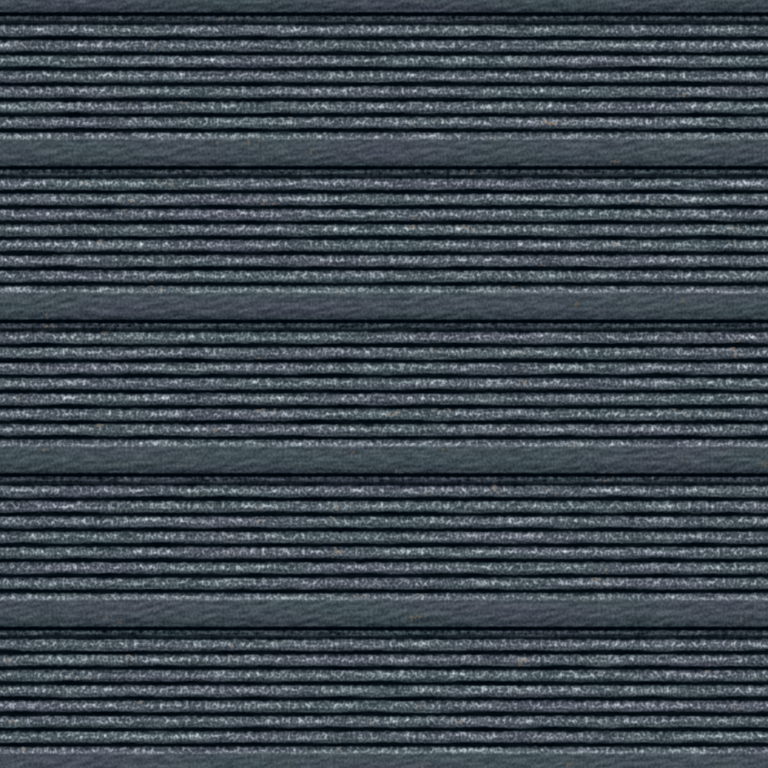
A Shadertoy shader for this texture:

```glsl
// Weathered slate-blue decking: five grooved boards, each with a flat lower lip and a dark joint.

const float BOARDS = 5.0;          // repeats down the canvas
const float RIBS = 10.0;           // rib pitches per board, the lip spans the last two
const float JOINT_OFFSET = 0.0185; // first joint, measured from the top edge
const float JOINT_HALF = 0.13;     // widths below are in rib pitches
const float GROOVE_CENTRE = 0.56;
const float GROOVE_HALF = 0.135;
const float CREST_CENTRE = 0.02;
const float CREST_HALF = 0.19;
const float LIP_START = 7.95;
const float EDGE_SOFTNESS = 0.10;
const float WOBBLE = 0.06;

const float JOINT_TONE = 0.02;
const float GROOVE_TONE = 0.04;
const float RIB_TONE = 0.275;
const float LIP_TONE = 0.305;
const float CREST_GAIN = 0.115;
const float SPARKLE_GAIN = 0.20;
const vec3 COOL_CAST = vec3(-0.038, 0.0, 0.032);
const vec3 VIOLET_SHIFT = vec3(0.014, -0.008, 0.008);
const vec3 RUST = vec3(0.48, 0.40, 0.32);

vec2 gradientAt(vec2 cell, vec2 period) {
    vec3 q = fract(mod(cell, period).xyx * vec3(0.1031, 0.1030, 0.0973));
    q += dot(q, q.yzx + 33.33);
    float angle = 6.2832 * fract((q.x + q.y) * q.z);
    return vec2(cos(angle), sin(angle));
}

// Gradient noise, about -1 to 1, that wraps at the canvas edges for whole frequencies.
float noise(vec2 uv, vec2 freq) {
    vec2 p = uv * freq;
    vec2 i = floor(p), f = p - i;
    vec2 s = f * f * f * (f * (f * 6.0 - 15.0) + 10.0);
    vec2 e = vec2(0.0, 1.0);
    float a = dot(gradientAt(i, freq), f);
    float b = dot(gradientAt(i + e.yx, freq), f - e.yx);
    float c = dot(gradientAt(i + e.xy, freq), f - e.xy);
    float d = dot(gradientAt(i + e.yy, freq), f - e.yy);
    return 1.5 * mix(mix(a, b, s.x), mix(c, d, s.x), s.y);
}

// Soft stripe around zero distance.
float stripe(float dist, float halfWidth, float soft) {
    return 1.0 - smoothstep(halfWidth - soft, halfWidth + soft, abs(dist));
}

// Signed distance to the nearest line of a unit-spaced set.
float repeatDist(float x, float centre) {
    return fract(x - centre + 0.5) - 0.5;
}

void mainImage(out vec4 fragColor, in vec2 fragCoord) {
    vec2 uv = fragCoord / iResolution.xy;
    uv.y = 1.0 - uv.y;
    float soft = max(EDGE_SOFTNESS, 0.5 * BOARDS * RIBS / iResolution.y);

    // Wear at several scales
    float grain = noise(uv, vec2(270.0, 250.0));
    float flecks = noise(uv, vec2(150.0, 140.0));
    float streaks = noise(uv, vec2(26.0, 230.0));
    float patches = noise(uv, vec2(17.0, 61.0));
    float hue = noise(uv, vec2(5.0, 31.0));

    // Height within the board, in rib pitches below the joint
    float h = fract((uv.y - JOINT_OFFSET) * BOARDS) * RIBS;
    float ribH = h + WOBBLE * (0.7 * flecks + 0.5 * patches);
    float lip = smoothstep(LIP_START - soft, LIP_START + soft, ribH);
    float firstRib = 1.0 - smoothstep(0.45, 0.75, h);

    // Ribs: bright speckled crests, slate flanks and dark grooves
    float crest = stripe(repeatDist(ribH, CREST_CENTRE), CREST_HALF, 0.16);
    crest *= 1.0 - 0.9 * firstRib;
    crest *= 1.0 - smoothstep(LIP_START + 0.1, LIP_START + 0.35, h);
    float sparkle = max(0.0, 0.15 + 1.1 * flecks + 0.7 * grain + 0.3 * patches);
    float crestTone = crest * (CREST_GAIN + 0.05 * patches + SPARKLE_GAIN * sparkle);
    float tone = RIB_TONE + 0.08 * streaks + 0.09 * grain + 0.04 * flecks;
    tone += firstRib * (0.07 * flecks - 0.04);
    float grooveHalf = GROOVE_HALF * (1.0 + 0.35 * patches);
    float groove = stripe(repeatDist(ribH, GROOVE_CENTRE), grooveHalf, soft);
    groove *= 1.0 - 0.4 * firstRib;
    tone = mix(tone, GROOVE_TONE + 0.03 * streaks, groove);

    // Lip: slanting wrinkles in low relief that darken towards the joint
    vec2 slant = vec2(uv.x + uv.y, uv.y);
    float wrinkle = noise(slant, vec2(60.0, 120.0));
    float relief = wrinkle - noise(slant + vec2(0.002, 0.003), vec2(60.0, 120.0));
    float lipTone = LIP_TONE + 0.02 * wrinkle + 0.06 * relief;
    lipTone += 0.05 * grain + 0.03 * streaks - 0.07 * smoothstep(9.0, 9.8, h);
    tone = mix(tone, lipTone, lip) + crestTone;

    // Joint between boards
    float joint = stripe(min(h, RIBS - h) + 0.03 * flecks, JOINT_HALF, soft);
    tone = mix(tone, JOINT_TONE, joint);
    tone = max(tone, JOINT_TONE);

    // Cool cast, drifting violet and teal, with rare rust specks
    float lit = smoothstep(0.04, 0.3, tone);
    vec3 color = vec3(tone) + COOL_CAST * mix(0.85, 1.0, lit) + VIOLET_SHIFT * hue * lit;
    float rust = smoothstep(0.50, 0.75, noise(uv + 0.37, vec2(29.0, 37.0)));
    rust *= smoothstep(0.1, 0.6, flecks + 0.4 * grain) * lit;
    color = mix(color, RUST, 0.5 * rust);

    fragColor = vec4(clamp(color, 0.0, 1.0), 1.0);
}
```
